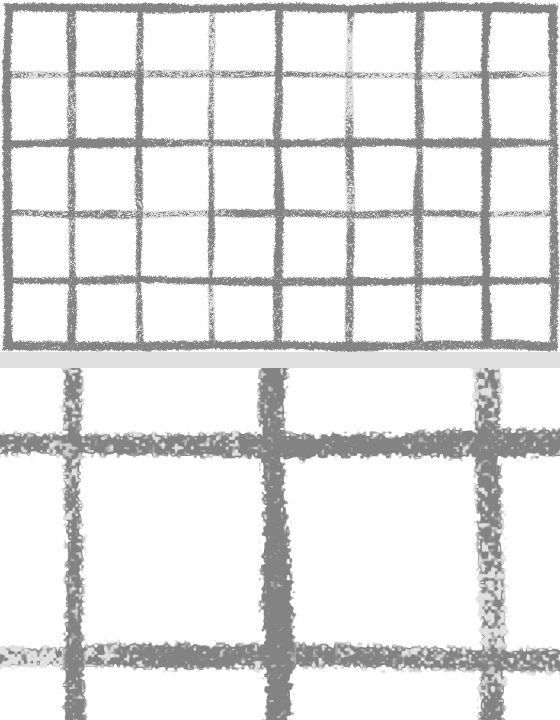
Top: the whole. Bottom: its middle third, enlarged.
Give the GLSL for this pattern, as a WebGL 2 fragment shader.

```glsl
#version 300 es
precision highp float;

uniform vec2 u_resolution;
out vec4 fragColor;

// Lengths are fractions of the canvas height
const vec3 PAPER = vec3(1.0);
const vec3 CHALK = vec3(0.515);
const int COLUMNS = 8;
const int ROWS = 5;
const vec2 MARGIN_LOW = vec2(0.0235, 0.0186);
const vec2 MARGIN_HIGH = vec2(0.0186, 0.0228);
const float WOBBLE = 0.007;
const float SWELL = 0.005;
const float ROUGHNESS = 0.011;
const float SOFTNESS = 0.0012;
const float GRAIN_SCALE = 330.0;
const float WEAR_STRENGTH = 0.75;
const float BORDER_OVERHANG = 0.011;
const float INNER_OVERHANG = 0.003;

// Per stroke: offset from even spacing, half width, wear
const vec3 COLUMN_STROKES[COLUMNS + 1] = vec3[](
    vec3( 0.0000, 0.0130, 0.12),
    vec3(-0.0145, 0.0112, 0.35),
    vec3(-0.0145, 0.0092, 0.30),
    vec3(-0.0040, 0.0090, 0.50),
    vec3(-0.0070, 0.0122, 0.25),
    vec3( 0.0020, 0.0102, 0.50),
    vec3( 0.0060, 0.0118, 0.35),
    vec3( 0.0020, 0.0124, 0.05),
    vec3( 0.0000, 0.0118, 0.20));
const vec3 ROW_STROKES[ROWS + 1] = vec3[](
    vec3( 0.0000, 0.0130, 0.22),
    vec3(-0.0075, 0.0112, 0.20),
    vec3(-0.0087, 0.0108, 0.42),
    vec3(-0.0017, 0.0115, 0.25),
    vec3( 0.0033, 0.0094, 0.45),
    vec3( 0.0000, 0.0128, 0.08));

float hash(vec2 p) {
    vec3 q = fract(p.xyx * 0.1031);
    q += dot(q, q.yzx + 33.33);
    return fract((q.x + q.y) * q.z);
}

float noise(vec2 p) {
    vec2 cell = floor(p);
    vec2 f = fract(p);
    f = f * f * (3.0 - 2.0 * f);
    float low = mix(hash(cell), hash(cell + vec2(1, 0)), f.x);
    float high = mix(hash(cell + vec2(0, 1)), hash(cell + vec2(1, 1)), f.x);
    return mix(low, high, f.y);
}

// Ink coverage of one chalk stroke
float strokeInk(float across, float along, vec2 span, vec3 stroke,
                float seed, float grain, float pixel) {
    float drift = noise(vec2(along * 5.0, seed)) - 0.5;
    float jitter = noise(vec2(along * 22.0, seed + 3.0)) - 0.5;
    float swell = noise(vec2(along * 9.0, seed + 6.0)) - 0.5;

    // Ragged sides and ends
    float center = WOBBLE * (drift + 0.3 * jitter);
    float side = stroke.y + SWELL * swell - abs(across - center);
    float end = min(along - span.x, span.y - along);
    float inside = min(side, end) + ROUGHNESS * (grain - 0.5);
    float soft = SOFTNESS + 0.5 * pixel;
    float body = smoothstep(-soft, soft, inside);

    // Speckled wear that comes and goes along the stroke
    float patchiness = noise(vec2(along * 7.0, seed + 9.0));
    float wear = stroke.z * mix(0.5, 1.4, patchiness);
    float speckle = smoothstep(0.85 - wear, 1.15 - wear, grain);
    return body * (1.0 - WEAR_STRENGTH * speckle);
}

void main() {
    float pixel = 1.0 / u_resolution.y;
    vec2 p = gl_FragCoord.xy * pixel;
    vec2 low = MARGIN_LOW;
    vec2 high = vec2(u_resolution.x * pixel, 1.0) - MARGIN_HIGH;

    // Nearest stroke in each direction
    vec2 count = vec2(COLUMNS, ROWS);
    vec2 spacing = (high - low) / count;
    vec2 id = clamp(floor((p - low) / spacing + 0.5), vec2(0), count);
    vec2 across = p - low - id * spacing;
    vec3 column = COLUMN_STROKES[int(id.x)];
    vec3 row = ROW_STROKES[int(id.y)];

    // Border strokes reach past the corners
    vec2 onBorder = vec2(equal(id, vec2(0))) + vec2(equal(id, count));
    vec2 overhang = mix(vec2(INNER_OVERHANG), vec2(BORDER_OVERHANG), onBorder);
    vec2 columnSpan = vec2(low.y - overhang.x, high.y + overhang.x);
    vec2 rowSpan = vec2(low.x - overhang.y, high.x + overhang.y);

    // Chalk grain
    float grain = 0.65 * noise(p * GRAIN_SCALE)
                + 0.35 * noise(p * GRAIN_SCALE * 0.45 + 71.0);

    float vertical = strokeInk(across.x - column.x, p.y, columnSpan, column,
                               id.x * 13.0 + 5.0, grain, pixel);
    float horizontal = strokeInk(across.y - row.x, p.x, rowSpan, row,
                                 id.y * 13.0 + 205.0, grain, pixel);
    float ink = 1.0 - (1.0 - vertical) * (1.0 - horizontal);
    fragColor = vec4(mix(PAPER, CHALK, ink), 1.0);
}
```
